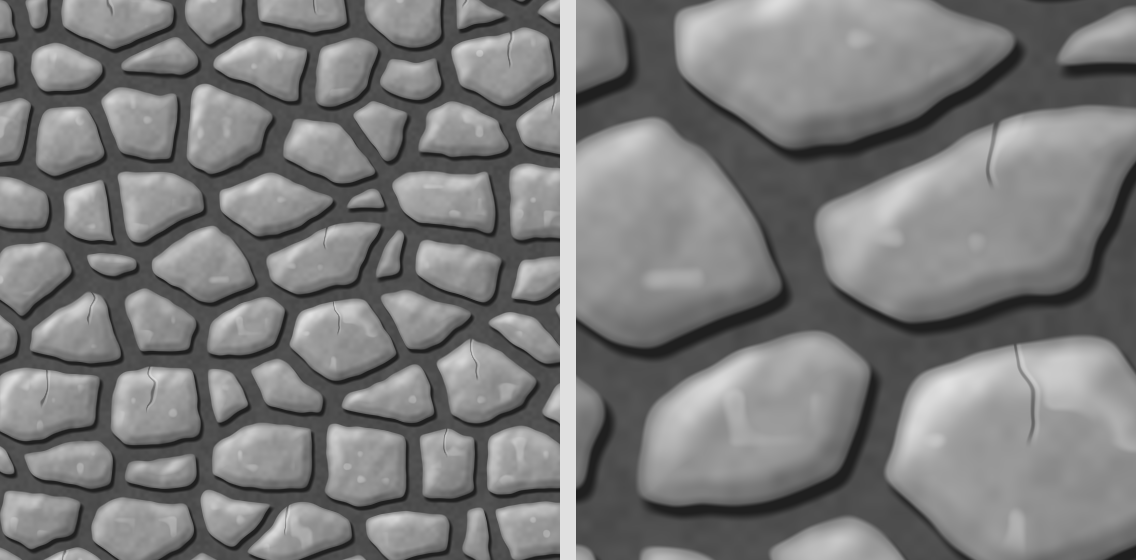
Left, the full canvas; right, a detail of the centre.
A WebGL 1 fragment shader for this texture:

```glsl
precision highp float;
// Grey fieldstone wall: irregular bevelled stones set in dark mortar, lit from the upper left.
uniform vec2 u_resolution;

#define GRID vec2(6.4, 8.6)     // stones across and up
#define JITTER vec2(0.72, 0.56) // scatter of the stone centres
#define SIZE_SPREAD 0.58        // difference between big and small stones
#define GAP 0.0125              // half width of the mortar joints
#define CORNER 0.0045           // rounding of the corners
#define BEVEL 0.021             // width of the sloping rim
#define WARP 0.021              // waviness of the outlines
#define SHADOW vec2(0.0045, -0.0065)
#define LIGHT vec2(-0.6, 0.8)
#define MORTAR 0.305
#define STONE 0.585

struct Stone {
  float depth;  // distance inside the outline, negative in the mortar
  vec2 normal;  // outward direction of the nearest edge
  vec2 local;   // position from the stone centre
  vec2 seed;    // random values of this stone
};

vec2 hash2(vec2 p) {
  vec3 h = fract(p.xyx * vec3(0.1031, 0.1030, 0.0973));
  h += dot(h, h.yzx + 33.33);
  return fract((h.xx + h.yz) * h.zy);
}

float noise(vec2 p) {
  vec2 i = floor(p), f = fract(p);
  f = f * f * (3.0 - 2.0 * f);
  return mix(mix(hash2(i).x, hash2(i + vec2(1, 0)).x, f.x),
             mix(hash2(i + vec2(0, 1)).x, hash2(i + vec2(1, 1)).x, f.x), f.y);
}

vec2 noise2(vec2 p) {
  return vec2(noise(p), noise(p + 47.3)) - 0.5;
}

// Centre (xy) and weight (z) of a stone in a staggered grid, near q.
vec3 site(vec2 q, vec2 offset) {
  float row = floor(q.y) + offset.y;
  float shift = 0.5 * mod(row, 2.0);
  vec2 cell = vec2(floor(q.x - shift) + offset.x, row);
  vec2 centre = cell + vec2(shift, 0.0) + 0.5 + JITTER * (hash2(cell + 19.0) - 0.5);
  float size = sqrt(hash2(cell + 71.0).x);
  return vec3(centre, SIZE_SPREAD * size);
}

// Weighted Voronoi cell with softly joined edges.
Stone findStone(vec2 p) {
  p += WARP * noise2(p * 13.0) + 0.2 * WARP * noise2(p * 48.0);
  vec2 q = p * GRID;
  vec3 own = vec3(0.0);
  float best = 1e3;
  for (int j = -2; j <= 2; j++)
    for (int i = -2; i <= 2; i++) {
      vec3 s = site(q, vec2(i, j));
      float f = dot(q - s.xy, q - s.xy) - s.z;
      if (f < best) { best = f; own = s; }
    }
  float total = 1e-20;
  vec2 normal = vec2(0.0);
  for (int j = -2; j <= 2; j++)
    for (int i = -2; i <= 2; i++) {
      vec3 s = site(q, vec2(i, j));
      vec2 slope = 2.0 * GRID * (s.xy - own.xy);
      float steep = length(slope);
      if (steep > 0.01) {
        float edge = (dot(q - s.xy, q - s.xy) - s.z - best) / steep;
        float w = exp(-edge / CORNER);
        total += w;
        normal += w * slope / steep;
      }
    }
  vec2 seed = hash2(floor(own.xy * 64.0));
  float depth = -CORNER * log(total) - GAP * (0.85 + 0.4 * seed.x);
  return Stone(depth, normal / total, (q - own.xy) / GRID, seed);
}

float stoneTone(Stone s, vec2 p) {
  // Broad light and diagonal brush strokes
  float tone = STONE + clamp(0.8 * dot(s.local, LIGHT), -0.05, 0.06);
  vec2 along = vec2(dot(p, vec2(0.6, 0.8)), dot(p, vec2(0.8, -0.6)));
  float stroke = noise(along * vec2(18.0, 62.0) + s.seed * 9.0);
  tone += 0.07 * (stroke - 0.5) + 0.04 * (noise(p * 110.0) - 0.5);

  // Bevel: bright crest on the lit side, dark slope on the other
  float lit = dot(s.normal, LIGHT);
  float slope = 1.0 - smoothstep(BEVEL * 0.45, BEVEL, s.depth);
  float crest = smoothstep(0.002, 0.011, s.depth) * (1.0 - smoothstep(0.014, 0.036, s.depth));
  tone += 0.15 * max(lit, 0.0) * crest * (0.45 + stroke);
  tone += 0.13 * min(lit, 0.0) * slope;
  tone -= 0.09 * (1.0 - smoothstep(0.0, 0.006, s.depth));

  // Small polished spots
  tone += 0.10 * smoothstep(0.78, 0.92, noise(p * 42.0 + 8.0)) * smoothstep(0.01, 0.03, s.depth);

  // A crack running down from the top of some stones
  float line = s.local.x - 0.05 * (s.seed.x - 0.5) - 0.35 * (s.seed.y - 0.7) * s.local.y
             - 0.012 * (noise(p * 60.0) - 0.5);
  float reach = smoothstep(0.004, 0.018, s.local.y) * step(0.62, s.seed.y);
  tone -= 0.20 * reach * (1.0 - smoothstep(0.0004, 0.0024, abs(line)));
  tone += 0.06 * reach * (1.0 - smoothstep(0.0, 0.003, abs(line - 0.004)));
  return tone;
}

void main() {
  vec2 p = gl_FragCoord.xy / min(u_resolution.x, u_resolution.y);
  Stone s = findStone(p);
  float blocked = findStone(p - SHADOW).depth;

  // Mortar with the cast shadows of the stones
  float mortar = MORTAR + 0.035 * (noise(p * 130.0) - 0.5) + 0.03 * (noise(p * 30.0) - 0.5);
  mortar = mix(mortar, 0.12, smoothstep(-0.0035, 0.0025, blocked));

  float cover = smoothstep(-0.0015, 0.0015, s.depth);
  gl_FragColor = vec4(vec3(mix(mortar, stoneTone(s, p), cover)), 1.0);
}
```
